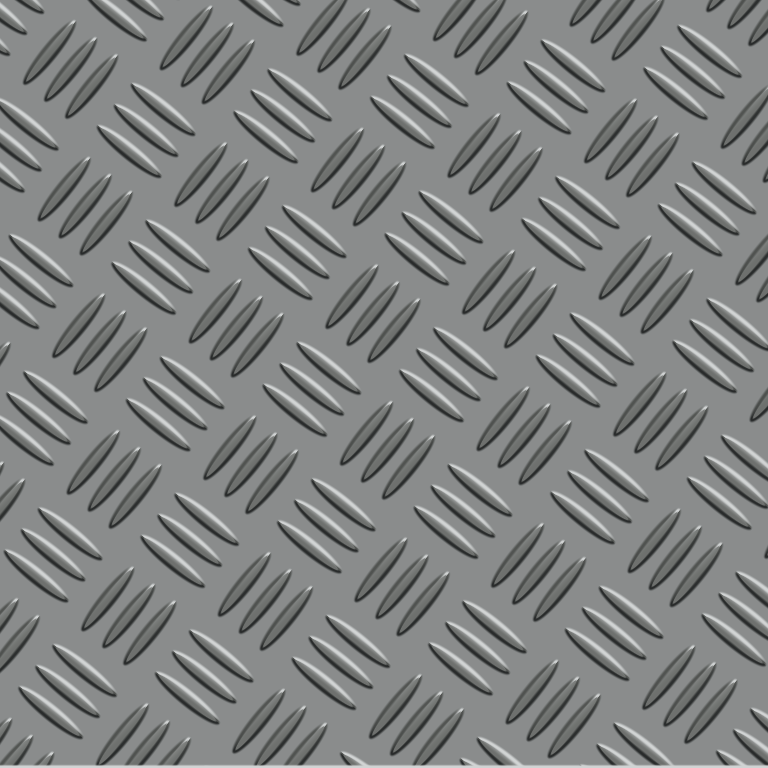
This texture is drawn by a three.js fragment shader. Its source:

```glsl
// Steel tread plate: a tilted checkerboard of cells, each holding three raised
// elliptical bars whose direction alternates by parity. Rims and crowns are
// shaded from the ellipse slope under a light at the upper right.

#define CELL 0.1265                   // cell side, in canvas widths
#define TILT 0.8914                   // checkerboard rotation, radians
#define ORIGIN vec2(0.1903, 0.8300)   // centre of one cell
#define BAR_RADII vec2(0.080, 0.420)  // half width and half length, in cells
#define BAR_GAP 0.278                 // distance between bars, in cells
#define RIM_WIDTH 0.040               // shaded rim, in cells
#define SOFTNESS 0.016                // edge blur, in cells
#define LIGHT_DIR vec2(0.945, 0.326)  // light in the rotated frame
#define BORDER 0.0035                 // pale strip along the bottom

varying vec2 vUv;

const vec3 PLATE = vec3(0.54, 0.55, 0.55);
const vec3 SHADOW = vec3(0.16, 0.17, 0.17);
const vec3 DARK_RIM = vec3(0.32, 0.33, 0.32);
const vec3 BRIGHT_RIM = vec3(0.82, 0.83, 0.83);
const vec3 CROWN_DIM = vec3(0.43, 0.44, 0.43);
const vec3 CROWN_LIT = vec3(0.66, 0.67, 0.67);

vec2 toPlate(vec2 uv) {
  float c = cos(TILT), s = sin(TILT);
  vec2 d = (uv - ORIGIN) / CELL;
  return vec2(c * d.x + s * d.y, c * d.y - s * d.x);
}

// Approximate signed distance to an ellipse
float ellipseDistance(vec2 p, vec2 radii) {
  float k = length(p / radii);
  return k * (k - 1.0) / max(length(p / (radii * radii)), 1e-4);
}

void main() {
  // Cell coordinates, with alternate cells turned a quarter
  vec2 p = toPlate(vUv);
  vec2 id = floor(p + 0.5);
  vec2 q = p - id;
  bool turned = mod(id.x + id.y, 2.0) > 0.5;
  vec2 bar = turned ? q.yx : q;
  vec2 light = turned ? LIGHT_DIR.yx : LIGHT_DIR;

  // Nearest of the three bars
  bar.x -= BAR_GAP * clamp(floor(bar.x / BAR_GAP + 0.5), -1.0, 1.0);
  float d = ellipseDistance(bar, BAR_RADII);

  // Rounded crown and lit or shadowed rim
  vec2 slope = bar * BAR_RADII.x / (BAR_RADII * BAR_RADII);
  float facing = dot(slope / max(length(slope), 1e-4), light);
  vec3 crown = mix(CROWN_DIM, CROWN_LIT, smoothstep(-0.1, 0.7, dot(slope, light)));
  vec3 rim = mix(SHADOW, DARK_RIM, smoothstep(-0.5, 0.4, facing));
  rim = mix(rim, BRIGHT_RIM, smoothstep(0.5, 0.93, facing));

  float rimMask = smoothstep(-RIM_WIDTH - SOFTNESS, -RIM_WIDTH + SOFTNESS, d);
  float barMask = 1.0 - smoothstep(-SOFTNESS, SOFTNESS, d);
  vec3 color = mix(PLATE, mix(crown, rim, rimMask), barMask);

  // Pale bottom edge
  float edge = 1.0 - smoothstep(BORDER * 0.5, BORDER * 1.5, vUv.y);
  color = mix(color, BRIGHT_RIM, edge);

  gl_FragColor = vec4(color, 1.0);
}
```
